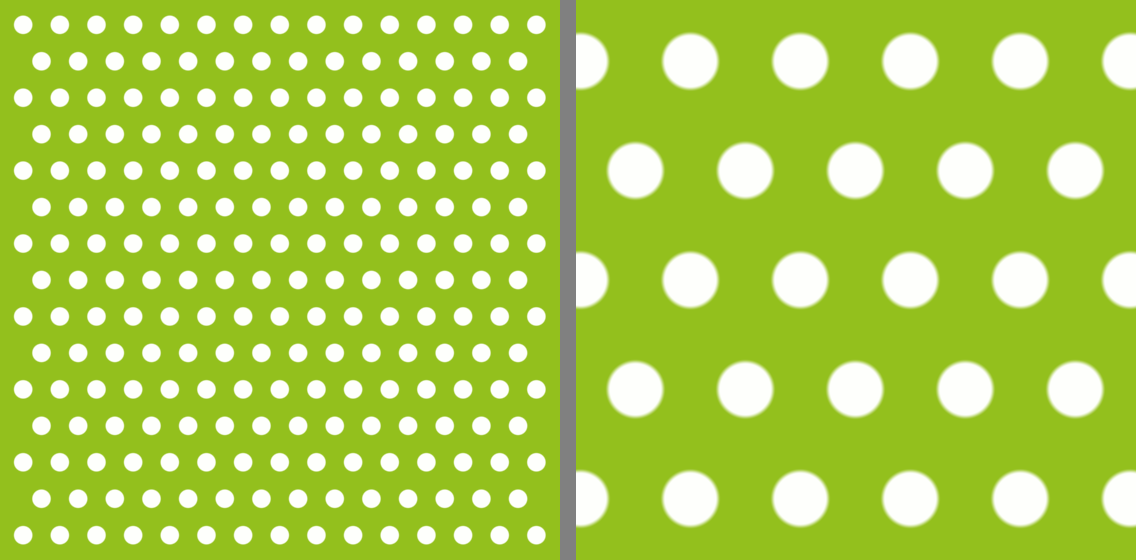
Left, the full canvas; right, a detail of the centre.
A Shadertoy shader for this pattern:

```glsl
// Staggered rows of white polka dots on a lime green ground.

#define DOTS 15.0                      // rows, and dots in a full row
#define FIRST_DOT vec2(0.0414, 0.0443) // centre of the lower left dot
#define SPACING vec2(0.06546, 0.06510) // step between dots and between rows
#define RADIUS 0.0165
#define SOFTNESS 0.0017                // half width of the dot edge
#define GROUND vec3(0.578, 0.752, 0.112)
#define DOT_COLOR vec3(0.995, 1.0, 0.988)

// Signed distance to the nearest dot; odd rows shift half a step and lose one dot
float dotDistance(vec2 p) {
    vec2 grid = (p - FIRST_DOT) / SPACING;
    float row = clamp(round(grid.y), 0.0, DOTS - 1.0);
    float odd = mod(row, 2.0);
    float shift = 0.5 * odd;
    float column = clamp(round(grid.x - shift), 0.0, DOTS - 1.0 - odd);
    vec2 center = FIRST_DOT + SPACING * vec2(column + shift, row);
    return length(p - center) - RADIUS;
}

void mainImage(out vec4 fragColor, in vec2 fragCoord) {
    vec2 uv = fragCoord / iResolution.xy;

    // Keep the edge at least one pixel wide on small canvases
    float edge = max(SOFTNESS, 0.7 / min(iResolution.x, iResolution.y));
    float coverage = 1.0 - smoothstep(-edge, edge, dotDistance(uv));

    fragColor = vec4(mix(GROUND, DOT_COLOR, coverage), 1.0);
}
```
